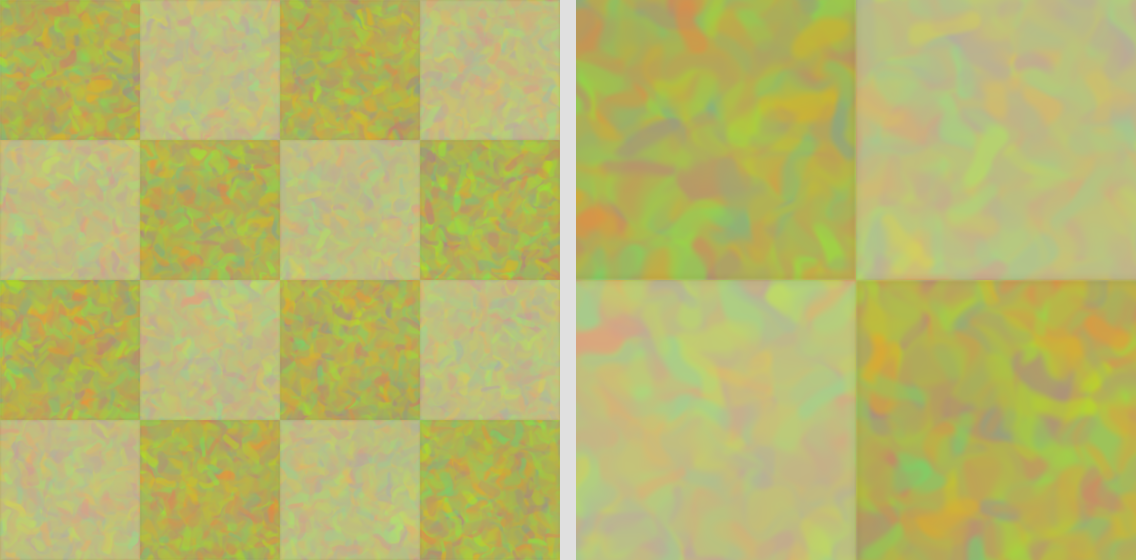
Left: the whole. Right: its middle third, enlarged.
A WebGL 2 fragment shader for this pattern:

```glsl
#version 300 es
precision highp float;
// A four by four checkerboard of olive and pale tiles, each filled with its own
// translucent brush dabs: layers of jittered capsules on a grid, tinted around
// a hue wheel of constant brightness, then veiled with white on the pale tiles.

uniform vec2 u_resolution;
out vec4 fragColor;

float hash(vec2 p) {
    return fract(sin(dot(p, vec2(127.1, 311.7))) * 43758.5453);
}

float noise(vec2 p) {
    vec2 i = floor(p), f = fract(p);
    f = f * f * (3.0 - 2.0 * f);
    return mix(mix(hash(i), hash(i + vec2(1, 0)), f.x),
               mix(hash(i + vec2(0, 1)), hash(i + vec2(1, 1)), f.x), f.y);
}

float capsule(vec2 p, vec2 halfAxis, float radius) {
    float t = clamp(dot(p, halfAxis) / dot(halfAxis, halfAxis), -1.0, 1.0);
    return length(p - t * halfAxis) - radius;
}

// Paints overlapping dabs on the tile; p is in dab cells
vec3 paintDabs(vec2 p, vec2 tile) {
    vec3 olive = vec3(0.69, 0.685, 0.325);
    vec3 color = olive;
    for (int layer = 0; layer < 6; layer++) {
        vec2 q = p + vec2(0.37, 0.61) * float(layer);
        vec2 cell = floor(q);
        for (int y = -1; y <= 1; y++) {
            for (int x = -1; x <= 1; x++) {
                vec2 id = cell + vec2(x, y);
                vec2 seed = id + tile * 23.0 + float(layer) * 7.31;
                vec2 center = id + vec2(hash(seed), hash(seed + 3.7));
                float angle = 6.2832 * hash(seed + 9.2);
                float halfLength = mix(0.15, 0.62, hash(seed + 14.6));
                float radius = mix(0.14, 0.3, hash(seed + 21.3));
                float d = capsule(q - center, halfLength * vec2(cos(angle), sin(angle)), radius);

                // Hue shift around olive, strong on a few dabs only
                float hue = 6.2832 * hash(seed + 31.8);
                float strength = hash(seed + 42.4);
                strength *= strength;
                vec3 dab = olive + (0.06 + 0.18 * strength) * cos(hue + vec3(0.0, 2.1, 4.2));
                float opacity = 0.35 + 0.2 * strength;
                color = mix(color, dab, opacity * (1.0 - smoothstep(-0.12, 0.1, d)));
            }
        }
    }
    return color;
}

void main() {
    vec2 uv = gl_FragCoord.xy / u_resolution;
    vec2 tile = floor(uv * 4.0);
    vec2 local = fract(uv * 4.0);

    // Wobble the dab outlines
    vec2 p = local * 9.0;
    vec2 n = p * 1.6 + tile * 31.0;
    p += 0.4 * (vec2(noise(n), noise(n + 57.0)) - 0.5);
    vec3 color = paintDabs(p, tile);

    // Soft cloudy shading and a little tint per tile
    color *= 0.98 + 0.04 * noise(uv * 14.0);
    color += 0.02 * (hash(tile + 5.5) - 0.5) * vec3(1.0, -1.0, 0.0);

    // Pale veil on alternate tiles, the lower left one included
    vec2 wave = abs(fract(uv * 2.0 + 0.25) - 0.5) - 0.25;
    vec2 side = clamp(wave * 200.0, -0.5, 0.5);
    float pale = 0.5 + 2.0 * side.x * side.y;
    color = mix(color, vec3(0.86, 0.86, 0.82), 0.35 * pale);

    // Barely darker seam between tiles
    vec2 edge = min(local, 1.0 - local);
    color *= 1.0 - 0.025 * (1.0 - smoothstep(0.004, 0.02, min(edge.x, edge.y)));

    fragColor = vec4(color, 1.0);
}
```
